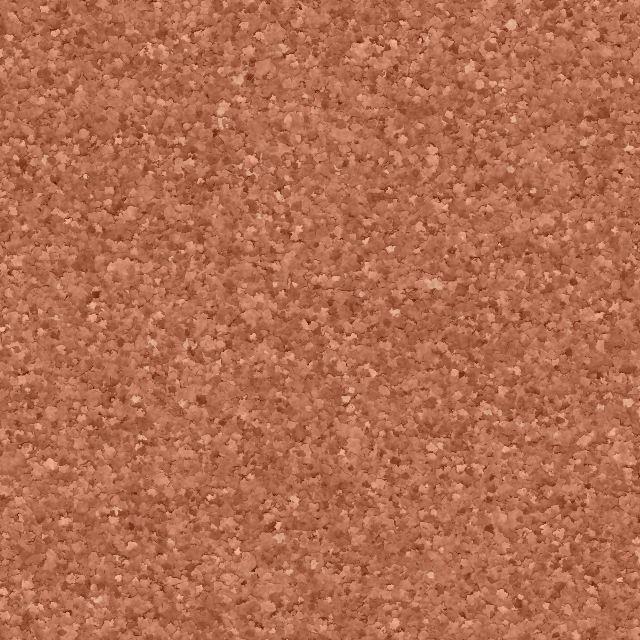
This texture is drawn by a Shadertoy shader. Its source:

```glsl
// Dry reddish clay ground of overlapping crumbs and flakes, with dark cracks above their upper rims.

// Colours
const vec3 CLAY = vec3(0.718, 0.448, 0.338);
const vec3 PALE_CHIP = vec3(0.90, 0.69, 0.57);

// Flake layers, bottom to top: cells per canvas, share of filled cells, tone spread
const int LAYERS = 7;
const float CELLS[LAYERS] = float[](64.0, 44.0, 27.0, 58.0, 35.0, 88.0, 66.0);
const float FILL[LAYERS] = float[](1.0, 0.85, 0.60, 0.65, 0.42, 0.50, 0.30);
const float SPREAD[LAYERS] = float[](0.14, 0.11, 0.08, 0.13, 0.10, 0.17, 0.15);

// Shape and light
const float EDGE_SOFTNESS = 0.0013;
const float CRACK_WIDTH = 0.0044;
const float CRACK_DEPTH = 0.27;
const float RIM_LIGHT = 0.035;
const float RAGGEDNESS = 0.42;
const float CRUMB_CONTRAST = 0.085;
const float CHIP_SHARE = 0.012;

// Integer hash: three random values in 0..1 for a cell and a seed
vec3 hash3(vec2 cell, int seed) {
    uvec3 v = uvec3(ivec3(ivec2(cell), seed)) * 1664525u + 1013904223u;
    v.x += v.y * v.z; v.y += v.z * v.x; v.z += v.x * v.y;
    v ^= v >> 16u;
    v.x += v.y * v.z; v.y += v.z * v.x; v.z += v.x * v.y;
    return vec3(v >> 8u) / 16777216.0;
}

float cornerSlope(vec2 cell, vec2 offset, int seed) {
    float angle = 6.2832 * hash3(cell, seed).x;
    return dot(vec2(cos(angle), sin(angle)), offset);
}

// Gradient noise, about -0.7..0.7
float gradientNoise(vec2 p, int seed) {
    vec2 i = floor(p), f = p - i;
    vec2 u = f * f * f * (f * (f * 6.0 - 15.0) + 10.0);
    vec2 e = vec2(1.0, 0.0);
    float low = mix(cornerSlope(i, f, seed), cornerSlope(i + e, f - e, seed), u.x);
    float high = mix(cornerSlope(i + e.yx, f - e.yx, seed), cornerSlope(i + 1.0, f - 1.0, seed), u.x);
    return mix(low, high, u.y);
}

// Paints one layer of flakes over the colour; upper rows go first
vec3 addFlakes(vec3 colour, vec2 uv, int layer, float softness) {
    float cells = CELLS[layer];
    int seed = 10 * layer + 20;
    vec2 p = uv * cells;
    vec2 warp = vec2(gradientNoise(p * 1.9, seed), gradientNoise(p * 1.9, seed + 1));
    warp += 0.5 * vec2(gradientNoise(p * 4.3, seed + 2), gradientNoise(p * 4.3, seed + 3));
    float crackPresence = smoothstep(-0.15, 0.35, gradientNoise(p * 0.7, seed + 4));
    vec2 home = floor(p);

    for (int y = 1; y >= -1; y--)
    for (int x = -1; x <= 1; x++) {
        vec2 cell = home + vec2(x, y);
        vec3 place = hash3(cell, seed + 5);
        if (place.z > FILL[layer]) continue;
        vec3 form = hash3(cell, seed + 6);
        vec3 shade = hash3(cell, seed + 7);

        // Ragged ellipse, slightly wider than tall
        vec2 q = p - cell - 0.5 - 0.7 * (place.xy - 0.5) + RAGGEDNESS * warp;
        float tilt = 1.6 * (form.x - 0.5);
        q = mat2(cos(tilt), -sin(tilt), sin(tilt), cos(tilt)) * q;
        q *= vec2(mix(0.75, 1.1, form.y), 1.1);
        float reach = length(q);
        float radius = mix(0.30, 0.56, form.z);
        float edge = (reach - radius) / cells;
        float upward = q.y / max(reach, 0.001);

        // Shadowed crack just outside the upper rim
        float crack = 1.0 - smoothstep(0.0, CRACK_WIDTH * mix(0.6, 1.2, shade.x), edge);
        crack *= smoothstep(0.0, 0.85, upward + 0.15 * warp.x) * mix(0.25, 1.0, crackPresence);
        colour -= CRACK_DEPTH * crack * mix(0.3, 1.0, shade.y) * smoothstep(0.30, 0.62, colour.r);

        // Flake body with a faint light rim
        float tone = SPREAD[layer] * (shade.x + shade.y + shade.z - 1.5);
        float rim = smoothstep(-0.005, -0.001, edge) * upward;
        vec3 body = CLAY + tone + RIM_LIGHT * rim;
        float chip = step(1.0 - CHIP_SHARE, fract(shade.x * 37.0 + shade.z * 11.0));
        if (cells > 50.0) body = mix(body, PALE_CHIP, 0.85 * chip);
        float cover = 1.0 - smoothstep(-softness, softness, edge);
        colour = mix(colour, body, cover);
    }
    return colour;
}

void mainImage(out vec4 fragColor, in vec2 fragCoord) {
    vec2 uv = fragCoord / iResolution.y;
    float softness = max(EDGE_SOFTNESS, 0.7 / iResolution.y);

    vec3 colour = CLAY - 0.06;
    for (int layer = 0; layer < LAYERS; layer++)
        colour = addFlakes(colour, uv, layer, softness);

    // Fine crumbs and broad unevenness
    float crumbs = gradientNoise(uv * 95.0, 1) + 0.7 * gradientNoise(uv * 190.0, 2);
    float broad = gradientNoise(uv * 5.0, 3);
    colour += CRUMB_CONTRAST * crumbs + 0.025 * broad;

    fragColor = vec4(clamp(colour, 0.0, 1.0), 1.0);
}
```
